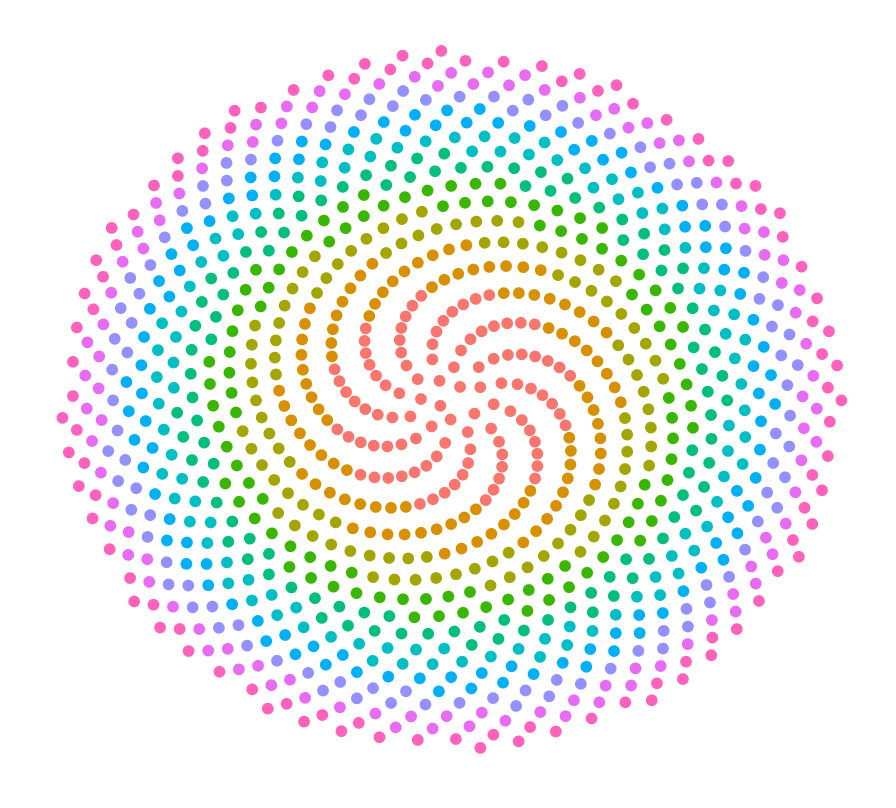
A WebGL 2 fragment shader for this pattern:

```glsl
#version 300 es
precision highp float;
// A thousand round dots on a square-root spiral, stretched into a wide ellipse.
// Each dot turns by a fixed part of a circle, which forms twelve curving arms;
// ten bands of equal dot count step through an even wheel of hues.

uniform vec2 u_resolution;
out vec4 outColor;

const float TAU = 6.28318530718;
const int DOT_COUNT = 1000;
const int BAND_COUNT = 10;
const float TURN_PER_DOT = -0.418;           // in full turns, clockwise
const vec2 SPIRAL_CENTER = vec2(0.5035, 0.5045); // fraction of the canvas
const vec2 SPIRAL_RADII = vec2(0.4831, 0.4333);  // in canvas heights
const float DOT_RADIUS = 0.00722;            // in canvas heights
const vec3 BACKGROUND = vec3(1.0);

const vec3 BAND_COLORS[BAND_COUNT] = vec3[](
  vec3(0.973, 0.463, 0.427),  // salmon
  vec3(0.847, 0.565, 0.000),  // orange
  vec3(0.639, 0.647, 0.000),  // olive
  vec3(0.224, 0.714, 0.000),  // green
  vec3(0.000, 0.749, 0.490),  // jade
  vec3(0.000, 0.749, 0.769),  // teal
  vec3(0.000, 0.690, 0.965),  // blue
  vec3(0.584, 0.565, 1.000),  // lavender
  vec3(0.906, 0.420, 0.953),  // violet
  vec3(1.000, 0.384, 0.737)   // pink
);

// Center of a dot, relative to the spiral center, in canvas heights.
vec2 dotPosition(int index) {
  float angle = TAU * fract(TURN_PER_DOT * float(index));
  float radius = sqrt(float(index) / float(DOT_COUNT));
  return SPIRAL_RADII * radius * vec2(cos(angle), sin(angle));
}

// Spiral index whose normalized radius is r.
float indexAtRadius(float r) {
  return float(DOT_COUNT) * r * r;
}

void main() {
  vec2 p = (gl_FragCoord.xy - SPIRAL_CENTER * u_resolution) / u_resolution.y;
  float pixel = 1.0 / u_resolution.y;

  // Only dots in a thin elliptical ring can reach this point.
  float ring = length(p / SPIRAL_RADII);
  float reach = (DOT_RADIUS + pixel) / min(SPIRAL_RADII.x, SPIRAL_RADII.y);
  int first = max(1, int(floor(indexAtRadius(max(ring - reach, 0.0)))));
  int last = int(ceil(min(indexAtRadius(ring + reach), float(DOT_COUNT))));

  // Find the nearest dot.
  float nearest = 1e3;
  int nearestIndex = 1;
  for (int i = first; i <= last; i++) {
    float d = distance(p, dotPosition(i));
    if (d < nearest) {
      nearest = d;
      nearestIndex = i;
    }
  }

  // Paint it in its band color with a one-pixel soft edge.
  int band = (nearestIndex - 1) * BAND_COUNT / DOT_COUNT;
  float coverage = clamp((DOT_RADIUS - nearest) / pixel + 0.5, 0.0, 1.0);
  outColor = vec4(mix(BACKGROUND, BAND_COLORS[band], coverage), 1.0);
}
```
